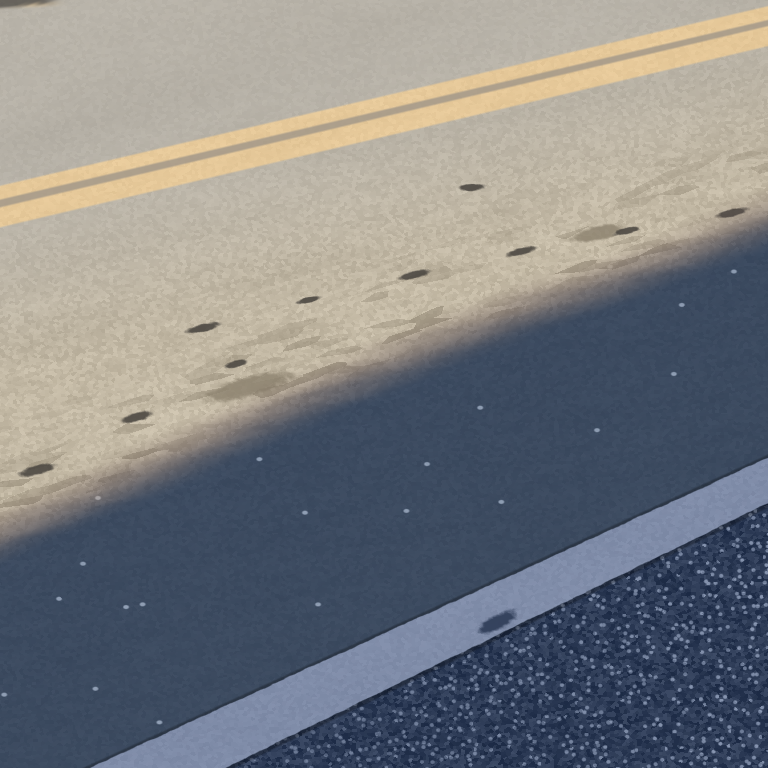
Write a WebGL 2 fragment shader that draws this texture.

```glsl
#version 300 es
precision highp float;
uniform vec2 u_resolution;
out vec4 fragColor;

#define SUN_ROAD vec3(0.765, 0.725, 0.645)
#define FAR_ROAD vec3(0.715, 0.695, 0.655)
#define SHADE_ROAD vec3(0.235, 0.292, 0.375)
#define SHOULDER vec3(0.175, 0.230, 0.335)
#define YELLOW vec3(0.900, 0.785, 0.600)
#define WHITE_SHADED vec3(0.500, 0.550, 0.660)
#define TAR vec3(0.270, 0.255, 0.235)
#define DUST vec3(0.545, 0.505, 0.430)
#define GRAIN 0.075
#define ROAD_SLOPE 0.26

vec2 hash2(vec2 p) {
    vec3 q = fract(p.xyx * vec3(0.1031, 0.1030, 0.0973));
    q += dot(q, q.yzx + 33.33);
    return fract((q.xx + q.yz) * q.zy);
}

// Cellular noise: x = distance to nearest seed, y = random value of its cell
vec2 cellular(vec2 p) {
    vec2 base = floor(p), best = vec2(9.0, 0.0);
    for (int j = -1; j <= 1; j++)
    for (int i = -1; i <= 1; i++) {
        vec2 cell = base + vec2(i, j);
        vec2 seed = hash2(cell + 57.0);
        float d = length(cell + seed - p);
        if (d < best.x) best = vec2(d, hash2(cell + 191.0).x);
    }
    return best;
}

float layeredSines(vec2 p) {
    float sum = 0.0, amp = 0.5;
    for (int i = 0; i < 4; i++) {
        sum += amp * sin(p.x + 1.7 * sin(p.y)) * cos(p.y + 0.6 * p.x);
        p = mat2(1.6, 0.9, -0.9, 1.6) * p + 2.3;
        amp *= 0.55;
    }
    return sum;
}

// Antialiased band between two heights
float band(float y, float low, float high, float soft) {
    return smoothstep(low - soft, low + soft, y) * (1.0 - smoothstep(high - soft, high + soft, y));
}

// Ragged sheared ellipse
float blot(vec2 p, vec2 center, vec2 radius, float slope) {
    vec2 d = p - center;
    d.y -= slope * d.x;
    float ragged = 0.22 * layeredSines(p * vec2(150.0, 260.0));
    return 1.0 - smoothstep(0.65, 1.15, length(d / radius) + ragged);
}

// Bright chips, present in a given fraction of the cells
float chips(vec2 p, float fraction, float radius) {
    vec2 c = cellular(p);
    return (1.0 - smoothstep(radius * 0.4, radius, c.x)) * step(1.0 - fraction, c.y);
}

void main() {
    vec2 uv = gl_FragCoord.xy / u_resolution;
    float soft = max(0.0012, 0.8 / u_resolution.y);
    float across = uv.y - ROAD_SLOPE * uv.x;
    float grain = cellular(uv * vec2(190.0, 240.0)).y - 0.5;
    float streak = layeredSines(vec2(uv.x * 13.0, across * 75.0));
    float broad = layeredSines(vec2(uv.x * 4.0, across * 22.0) + 4.0);

    // Sunlit road, greyer in the distance
    vec3 sun = mix(SUN_ROAD, FAR_ROAD, smoothstep(0.46, 0.80, across));
    sun += 0.018 * broad + 0.022 * streak * (1.0 - smoothstep(0.5, 0.75, across));
    sun += GRAIN * grain * mix(1.0, 0.35, smoothstep(0.5, 0.8, across));

    // Worn brown streaks beside the shadow
    float shadowEdge = 0.300 + 0.410 * uv.x + 0.008 * sin(6.2832 * uv.x - 1.5);
    float above = uv.y - shadowEdge;
    float flakes = cellular(vec2(uv.x * 24.0, across * 125.0)).y;
    float worn = smoothstep(0.0, 0.03, above) * (1.0 - smoothstep(0.05, 0.19, above));
    sun = mix(sun, DUST, worn * smoothstep(0.66, 1.0, flakes + 0.15 * streak) * 0.55);

    // Scuffed patches
    float patches = blot(uv, vec2(0.325, 0.497), vec2(0.060, 0.014), 0.25);
    patches = max(patches, blot(uv, vec2(0.777, 0.696), vec2(0.035, 0.010), 0.20));
    sun = mix(sun, DUST, patches * 0.8);

    // Tar gouges in two lanes, with one stray
    float gouges = blot(uv, vec2(0.614, 0.756), vec2(0.017, 0.005), 0.05);
    for (int i = 0; i < 6; i++) {
        float k = float(i);
        float size = 0.6 + 0.4 * abs(cos(k * 1.3));
        vec2 lane = vec2(0.264 + 0.138 * k, 0.573 + 0.038 * k - 0.0016 * k * k);
        gouges = max(gouges, blot(uv, lane, vec2(0.022, 0.0055) * size, 0.22));
        if (i < 3) {
            lane = vec2(0.048 + 0.130 * k, 0.388 + 0.069 * k);
            gouges = max(gouges, blot(uv, lane, vec2(0.025 - 0.005 * k, 0.007 - 0.001 * k), 0.25));
        }
    }
    sun = mix(sun, TAR, gouges * 0.85);

    // Double yellow centre line
    float upperLine = band(uv.y - 0.234 * uv.x, 0.740, 0.758, soft * 1.5);
    float lowerLine = band(uv.y - 0.236 * uv.x, 0.704, 0.730, soft * 1.5);
    float gap = band(uv.y - 0.235 * uv.x, 0.726, 0.744, soft * 2.0);
    sun = mix(sun, vec3(0.665, 0.605, 0.520), gap * 0.8);
    sun = mix(sun, YELLOW + 0.03 * grain + 0.015 * streak, max(upperLine, lowerLine));

    // Dry verge in the far corner
    float verge = smoothstep(0.986, 0.993, uv.y - 0.05 * uv.x) * (1.0 - smoothstep(0.05, 0.09, uv.x));
    sun = mix(sun, mix(TAR, YELLOW, smoothstep(-0.3, 0.3, streak)), verge * 0.7);

    // Shaded road and soft shadow boundary
    vec3 shade = SHADE_ROAD + 0.025 * grain + 0.007 * streak;
    shade += 0.32 * chips(uv * vec2(38.0, 55.0), 0.025, 0.20);
    float light = smoothstep(-0.032, 0.060, above + 0.006 * streak);
    vec3 color = mix(shade, sun, light);
    color += vec3(0.025, -0.015, -0.035) * 4.0 * light * (1.0 - light);

    // Speckled shoulder and white edge line
    float lineTop = -0.0535 + 0.4575 * uv.x;
    float lineBottom = -0.143 + 0.488 * uv.x;
    float glint = chips(uv * vec2(125.0, 135.0), 0.28, 0.48);
    vec3 shoulder = SHOULDER + 0.13 * grain + 0.30 * glint * mix(0.45, 1.0, uv.x);
    color = mix(color, shoulder, 1.0 - smoothstep(-soft, soft, uv.y - lineBottom));
    color *= 1.0 - 0.28 * band(uv.y, lineBottom - 0.006, lineTop + 0.004, 0.002);
    vec3 paint = WHITE_SHADED + 0.035 * grain + 0.012 * broad;
    float wobble = 0.0012 * layeredSines(uv * 110.0);
    color = mix(color, paint, band(uv.y + wobble, lineBottom, lineTop, soft));
    float paintChip = blot(uv, vec2(0.648, 0.190), vec2(0.027, 0.011), 0.42);
    color = mix(color, SHOULDER, paintChip * 0.9);

    fragColor = vec4(clamp(color, 0.0, 1.0), 1.0);
}
```
